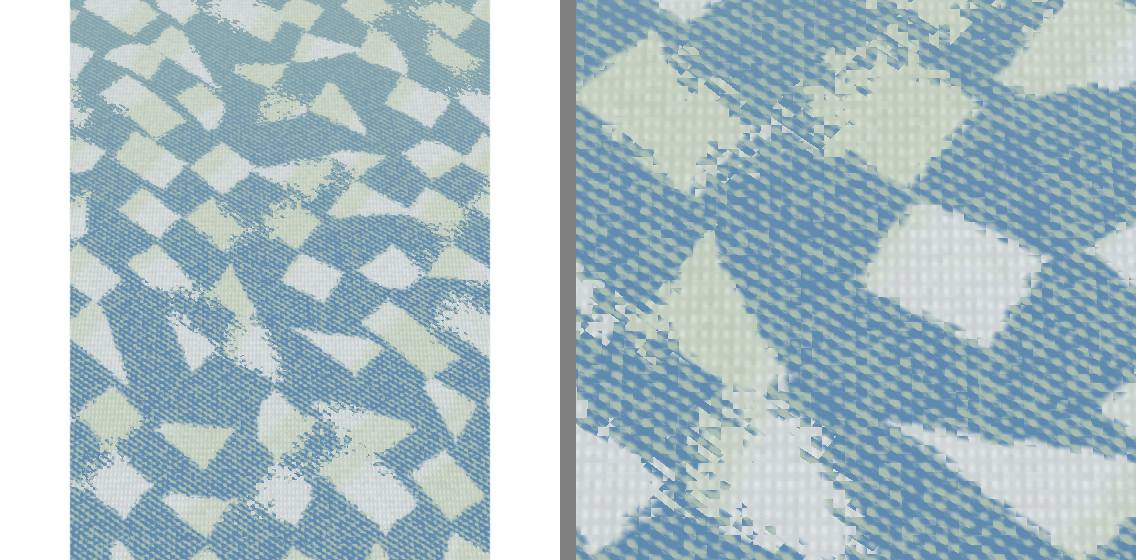
Left: the whole. Right: its middle third, enlarged.
Give the GLSL for this texture, as a WebGL 2 fragment shader.

```glsl
#version 300 es
precision highp float;
// Woven cloth seen at a slant: pale cut quads, wedges and arcs on blue twill.
// Shapes sit on alternate cells of a skewed lattice, with stitch-ragged edges;
// layered sines place the worn areas, and plain white margins frame the cloth.

uniform vec2 u_resolution;
out vec4 fragColor;

const float TAU = 6.28319;
const vec3 BLUE = vec3(0.37, 0.54, 0.69);
const vec3 SAGE = vec3(0.67, 0.745, 0.70);
const vec3 CREAM = vec3(0.775, 0.82, 0.755);
const vec3 CHALK = vec3(0.825, 0.85, 0.855);

float hash(vec2 p) {
  vec3 q = fract(vec3(p.xyx) * 0.1031);
  q += dot(q, q.yzx + 33.33);
  return fract((q.x + q.y) * q.z);
}

vec2 hash2(vec2 p) {
  return vec2(hash(p + 17.0), hash(p + 71.0));
}

float layeredSines(vec2 p) {
  float sum = sin(p.x + 1.7 * sin(p.y * 0.8));
  sum += 0.6 * sin(p.y * 1.9 + 1.3 * sin(p.x * 1.4));
  sum += 0.4 * sin(dot(p, vec2(2.7, -3.1)));
  return sum / 2.0;
}

float boxDistance(vec2 p, vec2 halfSize) {
  vec2 d = abs(p) - halfSize;
  return max(d.x, d.y);
}

// One quad, trimmed by a slanted line or by an arc
float patchDistance(vec2 p, vec2 halfSize, vec2 side, float kind) {
  float d = boxDistance(p, halfSize);
  vec2 m = p * side;
  if (kind < 0.32) d = max(d, dot(m, vec2(0.6, 0.8)) - 0.08);
  else if (kind < 0.58) d = max(d, length(m + halfSize) - 1.05);
  return d;
}

// Nearest patch: x = distance in cells, y = its tone from cream to chalk
vec2 patchField(vec2 p) {
  vec2 home = floor(p);
  vec2 nearest = vec2(9.0, 0.0);
  for (int j = -1; j <= 1; j++) {
    for (int i = -1; i <= 1; i++) {
      vec2 id = home + vec2(i, j);
      if (mod(id.x + id.y, 2.0) > 0.5) continue;
      vec2 r = hash2(id);
      vec2 s = hash2(id + 131.0);
      vec2 local = p - id - 0.5 - (r - 0.5) * 0.24;
      local += (s.x - 0.5) * 0.5 * vec2(-local.y, local.x);
      vec2 halfSize = vec2(mix(0.40, 0.86, s.y * s.y), mix(0.38, 0.54, r.x));
      vec2 side = sign(hash2(id + 211.0) - 0.5);
      float d = patchDistance(local, halfSize, side, hash(id + 307.0));
      if (d < nearest.x) {
        float band = smoothstep(-0.12, 0.12, local.x * side.x + r.y - 0.5);
        nearest = vec2(d, mix(r.y, band, 0.65));
      }
    }
  }
  return nearest;
}

// Diagonal ribs broken into stitches; 1 on pale thread, 0 on blue
float twill(vec2 p, float irregular) {
  float across = dot(p, vec2(0.5, 0.866)) / 0.0075;
  float along = dot(p, vec2(0.866, -0.5)) / 0.0095;
  float rib = sin(TAU * across);
  float bead = sin(TAU * (along + 0.5 * floor(across)));
  return smoothstep(-0.5, 0.9, 0.6 * rib + 0.35 * bead + irregular - 0.5);
}

// Fine plain weave with thin shaded gaps
float plainWeave(vec2 p) {
  vec2 wave = sin(TAU * p / vec2(0.0065, 0.0085));
  return 0.6 * wave.x + 0.4 * wave.y * wave.x + 0.3 * wave.y;
}

void main() {
  vec2 uv = gl_FragCoord.xy / u_resolution;
  float pixel = 1.0 / u_resolution.x;

  // Slanted view and skewed pattern axes
  vec2 cloth = (uv - 0.5) / (1.0 - 0.32 * (uv.y - 0.5));
  vec2 bent = cloth + 0.012 * sin(cloth.yx * vec2(13.0, 11.0) + vec2(0.7, 2.1));
  mat2 axes = mat2(vec2(0.82, -0.57) * 0.098, vec2(0.68, 0.73) * 0.079);
  vec2 cell = inverse(axes) * bent + 40.0;

  // Ragged stitches and streaky wear
  float stitch = hash(floor(cloth / vec2(0.0065, 0.005)) + 500.0);
  float streak = hash(floor(cell * vec2(7.0, 17.0)));
  float wear = smoothstep(0.15, 0.75, layeredSines(cloth * 15.0 + 2.0));
  vec2 field = patchField(cell);
  float d = field.x + (stitch - 0.5) * 0.09;
  d += (0.55 * streak + 0.45 * stitch - 0.5) * wear * 0.55;
  float edge = 0.025 + pixel * 7.0;
  float pale = 1.0 - smoothstep(-edge, edge, d);

  // Thread colours, softer and greener with distance
  float far = smoothstep(0.45, 1.05, uv.y);
  float detail = (1.0 - 0.55 * far) * (1.0 - smoothstep(0.002, 0.004, pixel));
  float thread = mix(0.45, twill(cloth, stitch), detail);
  vec3 ground = mix(BLUE, SAGE, thread);
  ground = mix(ground, vec3(0.60, 0.71, 0.69), 0.5 * far);
  float tone = clamp(field.y + (streak - 0.5) * 0.3, 0.0, 1.0);
  vec3 light = mix(CREAM, CHALK, tone);
  light += 0.035 * detail * plainWeave(cloth) + 0.03 * (stitch - 0.5);
  vec3 colour = mix(ground, light, pale);

  // White side margins
  float inside = smoothstep(-pixel, pixel, 0.375 - abs(uv.x - 0.5));
  fragColor = vec4(mix(vec3(1.0), colour, inside), 1.0);
}
```
